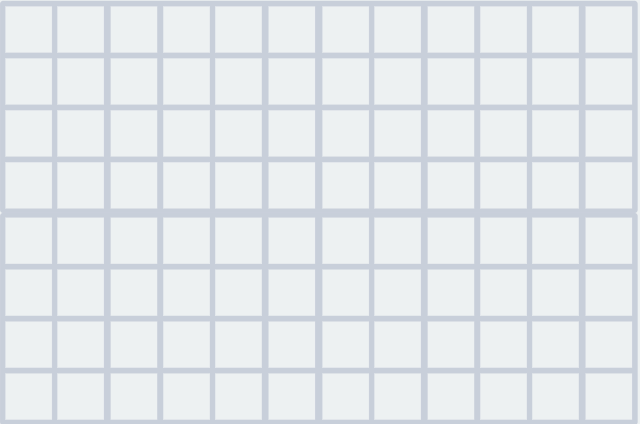
A WebGL 1 fragment shader for this pattern:

```glsl
precision highp float;
// Draws a pale window grid: 12 by 8 square panes in two stacked blue-grey frames.

uniform vec2 u_resolution;

// Signed distance to a rounded box centred on the origin.
float roundedBox(vec2 p, vec2 halfSize, float radius) {
  vec2 d = abs(p) - halfSize + radius;
  return length(max(d, 0.0)) + min(max(d.x, d.y), 0.0) - radius;
}

// Antialiased coverage of a shape from its signed distance.
float coverage(float dist, float pixel) {
  return 1.0 - smoothstep(-0.7 * pixel, 0.7 * pixel, dist);
}

void main() {
  // Canvas units: 510 units high, measured down from the top left.
  float pixel = 510.0 / u_resolution.y;
  vec2 p = vec2(gl_FragCoord.x, u_resolution.y - gl_FragCoord.y) * pixel;

  // Each quarter holds 6 by 4 panes; the wider seams lie between quarters.
  vec2 quarter = step(vec2(383.5, 256.3), p);
  vec2 pitch = vec2(63.3, 62.5);
  vec2 local = p - quarter * vec2(381.3, 254.0) - vec2(34.5, 35.5);
  vec2 cell = clamp(floor(local / pitch + 0.5), vec2(0.0), vec2(5.0, 3.0));
  vec2 fromCentre = local - cell * pitch;

  // The middle column of every three sits slightly to the left.
  float column = mod(cell.x, 3.0);
  fromCentre.x += 0.8 * step(0.5, column) * step(column, 1.5);

  float pane = roundedBox(fromCentre, vec2(28.0, 27.8), 0.3);

  // Upper and lower frames have softened outer corners.
  vec2 frameCentre = vec2(383.5, 128.6 + 255.1 * quarter.y);
  float frame = roundedBox(p - frameCentre, vec2(383.5, 127.7), 4.0);

  vec3 glass = vec3(0.93, 0.945, 0.95);
  vec3 bars = vec3(0.785, 0.81, 0.855);
  vec3 color = mix(glass, bars, coverage(frame, pixel));
  color = mix(color, glass, coverage(pane, pixel));
  gl_FragColor = vec4(color, 1.0);
}
```
